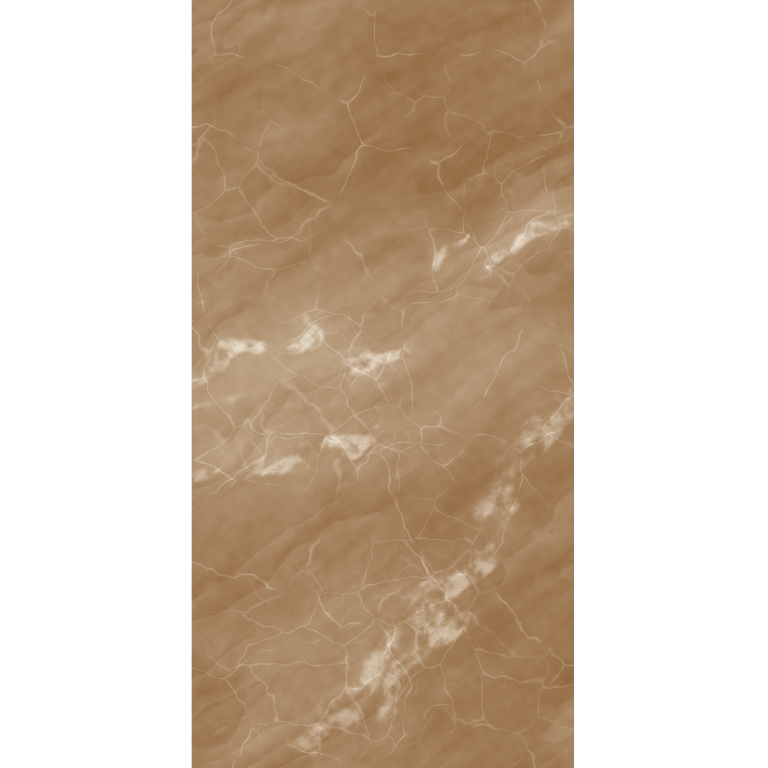
Reproduce this texture procedurally as a Shadertoy shader.

```glsl
// Upright slab of brown marble with diagonal strata, pale crusts and fine veins, on white.
#define DARK vec3(0.595, 0.445, 0.29)
#define CREAM vec3(0.87, 0.81, 0.73)
#define SLAB_CENTER 0.4985
#define SLAB_HALF 0.249
#define SLOPE 0.58
#define BASE_TONE 0.15
#define CLOUD_GAIN 0.62
#define STRATA 13.0
#define STRATA_GAIN 0.15
#define VEIN_GAIN 0.30
#define CRUST_GAIN 0.55
#define GRAIN_GAIN 0.16

float hash(vec2 c) {
    vec3 h = fract(vec3(c.xyx) * 0.1031);
    h += dot(h, h.yzx + 33.33);
    return fract((h.x + h.y) * h.z);
}

// Value noise with n cells across the canvas, wrapping at its edges.
float noise(vec2 p, vec2 n, float seed) {
    vec2 cell = floor(p * n), f = fract(p * n);
    f = f * f * (3.0 - 2.0 * f);
    vec2 a = mod(cell, n) + seed, b = mod(cell + 1.0, n) + seed;
    return mix(mix(hash(a), hash(vec2(b.x, a.y)), f.x),
               mix(hash(vec2(a.x, b.y)), hash(b), f.x), f.y);
}

float fbm(vec2 p, vec2 n, float seed) {
    float sum = 0.0, amp = 0.5;
    for (int i = 0; i < 5; i++) {
        sum += amp * noise(p, n, seed + float(i) * 17.0);
        n *= 2.0;
        amp *= 0.5;
    }
    return sum / 0.97;
}

// Thin lines along the borders of wrapping Voronoi cells.
float cracks(vec2 p, vec2 n, float width, float seed) {
    vec2 cell = floor(p * n), f = fract(p * n);
    float near = 9.0, next = 9.0;
    for (int y = -1; y <= 1; y++)
    for (int x = -1; x <= 1; x++) {
        vec2 o = vec2(x, y), id = mod(cell + o, n) + seed;
        float d = length(o + vec2(hash(id), hash(id + 57.0)) - f);
        next = min(next, max(near, d));
        near = min(near, d);
    }
    return 1.0 - smoothstep(0.0, width, next - near);
}

// Nearness to the mineral seams: ends of each seam, then its half width.
float seams(vec2 p) {
    const vec4 ends[8] = vec4[8](
        vec4(0.37, 0.02, 0.50, 0.15), vec4(0.55, 0.17, 0.75, 0.45),
        vec4(0.25, 0.385, 0.47, 0.43), vec4(0.45, 0.53, 0.53, 0.56),
        vec4(0.65, 0.675, 0.75, 0.695), vec4(0.555, 0.685, 0.59, 0.715),
        vec4(0.49, 0.09, 0.60, 0.17), vec4(0.26, 0.50, 0.40, 0.56));
    const float widths[8] = float[8](0.024, 0.030, 0.019, 0.014, 0.013, 0.008, 0.025, 0.013);
    float best = 0.0;
    for (int i = 0; i < 8; i++) {
        vec2 arm = 0.5 * (ends[i].zw - ends[i].xy);
        vec2 q = p - ends[i].xy - arm;
        q.y -= round(q.y);
        q -= arm * clamp(dot(q, arm) / dot(arm, arm), -1.0, 1.0);
        best = max(best, exp(-dot(q, q) / (widths[i] * widths[i])));
    }
    return best;
}

float marbleTone(vec2 p) {
    vec2 warp = vec2(fbm(p, vec2(7), 3.0), fbm(p, vec2(7), 41.0)) - 0.5;
    vec2 bent = p + 0.11 * warp;
    vec2 slant = vec2(p.x, p.y - SLOPE * p.x) + 0.05 * warp;

    // Soft clouds drawn out along the strata, lighter at mid height
    float tone = BASE_TONE - 0.04 * cos(6.2831853 * p.y);
    tone += CLOUD_GAIN * (fbm(slant, vec2(5, 10), 9.0) - 0.5);
    tone += 0.22 * (fbm(slant, vec2(14, 44), 23.0) - 0.5);

    // Strata: slow rise, then a sharp dark ledge, showing only in places
    float layer = fract(STRATA * slant.y + 5.0 * fbm(slant, vec2(5, 9), 71.0));
    float ledge = layer * (1.0 - smoothstep(0.86, 1.0, layer)) - 0.42;
    tone += STRATA_GAIN * ledge * smoothstep(0.35, 0.65, noise(slant, vec2(7, 13), 83.0));

    // Crusts and the haze around them
    float seam = seams(bent);
    float haze = pow(seam, 0.12);
    float grain = fbm(p, vec2(80), 5.0);
    float crust = smoothstep(0.38, 0.80, 0.72 * seam + 1.3 * (fbm(slant, vec2(22, 34), 31.0) - 0.5));
    tone += 0.13 * haze * (0.4 + 1.2 * fbm(bent, vec2(18), 13.0));
    tone += CRUST_GAIN * crust * smoothstep(0.15, 0.75, grain);

    // Broken veins at three scales, denser near the seams
    float patchy = noise(bent, vec2(9), 61.0) + 0.35 * haze;
    float broken = noise(p, vec2(46), 19.0);
    float veins = cracks(bent, vec2(6, 7), 0.025, 7.0) * smoothstep(0.25, 0.7, broken);
    veins += 0.8 * cracks(bent, vec2(15, 17), 0.055, 29.0) * smoothstep(0.45, 0.85, patchy);
    veins += 0.6 * cracks(bent, vec2(38), 0.11, 47.0) * smoothstep(0.65, 1.1, patchy) * broken;
    tone += VEIN_GAIN * veins * (0.35 + grain);

    return tone + GRAIN_GAIN * (grain - 0.5);
}

void mainImage(out vec4 fragColor, in vec2 fragCoord) {
    vec2 p = fragCoord / iResolution.xy;
    float pixel = 1.0 / iResolution.x;
    vec3 marble = mix(DARK, CREAM, clamp(marbleTone(p), -0.12, 1.1));

    // Slab outline with a thin grey rim
    float edge = abs(p.x - SLAB_CENTER) - SLAB_HALF;
    float rim = 1.0 - smoothstep(0.0, 0.002, abs(edge));
    marble = mix(marble, vec3(0.5), 0.35 * rim);
    float outside = smoothstep(-0.5 * pixel, 0.5 * pixel, edge);
    fragColor = vec4(mix(marble, vec3(1), outside), 1.0);
}
```
